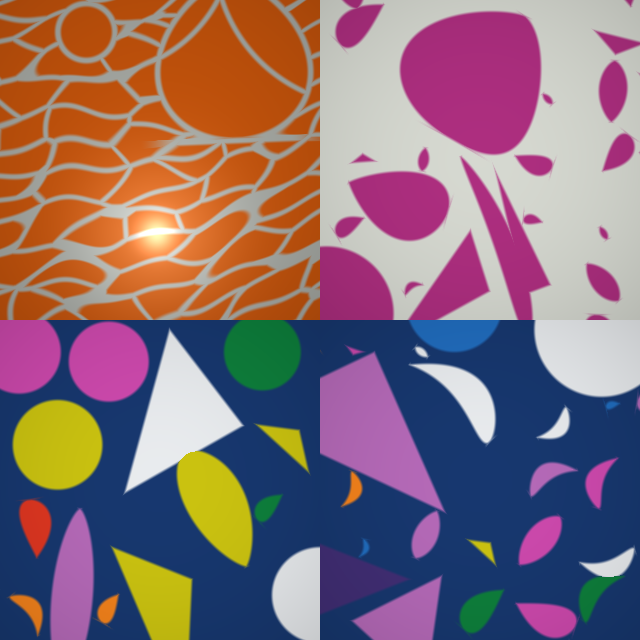
Write a Shadertoy shader that draws this pattern.

```glsl
const vec3 paints[8] = vec3[8](
  vec3(.86, .87, .88), vec3(.75, .72, .06), vec3(.76, .27, .64), vec3(.67, .39, .68),
  vec3(.82, .2, .12), vec3(.9, .48, .1), vec3(.12, .4, .7), vec3(.05, .47, .22));
const vec3 orange = vec3(.71, .3, .04), magenta = vec3(.64, .17, .47);

vec3 hash3(vec2 p) {
  vec3 k = vec3(dot(p, vec2(127.1, 311.7)), dot(p, vec2(269.5, 183.3)), dot(p, vec2(419.2, 371.9)));
  return fract(sin(k) * 43758.5);
}

float disc(vec2 p, float x, float y, float r) { return length(p - vec2(x, y)) - r; }

float edge(vec2 p, vec2 a, vec2 b) {
  vec2 e = normalize(b - a);
  return e.y * (p.x - a.x) - e.x * (p.y - a.y);
}

float triangle(vec2 p, vec2 a, vec2 b, vec2 c) {
  float s = -sign(edge(c, a, b));
  return max(max(s * edge(p, a, b), s * edge(p, b, c)), s * edge(p, c, a));
}

// Bent blade from a to b; taper 0.5 gives a round end, 1.0 a pointed one
float petal(vec2 p, vec2 a, vec2 b, float width, vec2 taper, float bend) {
  float len = length(b - a), x = dot(p - a, b - a) / len;
  float t = clamp(x / len, .002, .998);
  float y = -edge(p, a, b) - 4. * bend * t * (1. - t);
  float h = width * pow(t, taper.x) * pow(1. - t, taper.y);
  float slope = h * (taper.x / t - taper.y / (1. - t)) + sign(y) * 4. * bend * (1. - 2. * t);
  return max((abs(y) - h) / length(vec2(1, slope / len)), max(-x, x - len));
}

// Keeps the nearest shape: colour in rgb, distance in w
void add(inout vec4 near, vec3 colour, float d) {
  if (d < near.w) near = vec4(colour, d);
}

// Large shapes of each panel
vec4 largeShapes(int panel, vec2 p) {
  vec4 n = vec4(0, 0, 0, 1);
  if (panel == 0) {
    add(n, paints[2], min(disc(p, .06, .9, .13), disc(p, .34, .87, .125)));
    add(n, paints[7], disc(p, .82, .9, .12));
    add(n, paints[1], disc(p, .18, .61, .14));
    add(n, paints[0], disc(p, 1., .14, .15));
    add(n, paints[0], triangle(p, vec2(.53, .97), vec2(.76, .67), vec2(.39, .46)));
    add(n, paints[1], petal(p, vec2(.58, .59), vec2(.77, .23), .24, vec2(.6, .8), .01));
    add(n, paints[3], petal(p, vec2(.25, .41), vec2(.2, -.15), .17, vec2(.7), 0.));
    add(n, paints[1], triangle(p, vec2(.35, .29), vec2(.6, .19), vec2(.58, -.25)));
  } else if (panel == 1) {
    add(n, paints[3], triangle(p, vec2(.17, .9), vec2(.39, .4), vec2(-.25, .7)));
    add(n, paints[0], disc(p, .88, .97, .21));
    add(n, paints[6], disc(p, .42, 1.05, .15));
    add(n, vec3(.24, .17, .43), triangle(p, vec2(-.05, .32), vec2(.28, .19), vec2(-.1, .04)));
    add(n, paints[3], triangle(p, vec2(.38, .2), vec2(.1, .06), vec2(.33, -.15)));
    add(n, paints[0], petal(p, vec2(.53, .62), vec2(.28, .86), .13, vec2(.5, 1), -.07));
  } else if (panel == 2) {
    float cuts = min(abs(disc(p, 1.15, 1.15, .48)), abs(disc(p, .3, 1.2, .43)));
    float heart = petal(p, vec2(.74, .57), vec2(.72, 1.06), .52, vec2(.5, .7), 0.);
    add(n, orange, min(max(heart, .008 - cuts), disc(p, .27, .9, .08)));
  } else {
    add(n, magenta, petal(p, vec2(.42, .56), vec2(.64, .95), .47, vec2(.4, .7), .05));
    add(n, magenta, petal(p, vec2(.4, .34), vec2(.09, .43), .27, vec2(.5, .9), .02));
    add(n, magenta, disc(p, .02, .02, .21));
    add(n, magenta, triangle(p, vec2(.47, .28), vec2(.53, .09), vec2(.22, -.08)));
    add(n, magenta, petal(p, vec2(.65, -.04), vec2(.44, .51), .07, vec2(.4, .7), -.03));
    add(n, magenta, triangle(p, vec2(.55, .46), vec2(.72, .11), vec2(.64, .08)));
  }
  return n;
}

// Small shapes, each shrunk to the room left by the large ones
void scatter(inout vec4 near, int panel, vec2 p, float cells) {
  for (int i = 0; i < 9; i++) {
    vec2 id = floor(p * cells) + vec2(i % 3 - 1, i / 3 - 1);
    vec3 place = hash3(id + 17. * float(panel)), look = hash3(id + 41.3 + float(panel));
    vec2 c = (id + .3 + .4 * place.xy) / cells;
    float r = min(mix(.32, .56, place.z) / cells, largeShapes(panel, c).w - .008);
    if (r < .1 / cells) continue;
    vec2 dir = r * sin(6.28 * look.x + vec2(1.57, 0)), a = c - dir, b = c + dir;
    float d = petal(p, a, b, r * 1.3, vec2(.7, .8), 0.);
    if (look.y < .2) d = triangle(p, a, b, c + .7 * vec2(-dir.y, dir.x));
    else if (look.y < .6) d = petal(p, a, b, r * 1.35, vec2(.5, 1), .15 * r);
    else if (look.y < .8) d = petal(p, a, b, r * .9, vec2(.6, .9), .5 * r);
    add(near, panel == 3 ? magenta : paints[int(look.z * 8.)], d);
  }
}

// Slanted splinters: warped, stretched Voronoi cells with gaps
float splinters(vec2 p) {
  vec2 stretch = vec2(4.6, 12), home, homeId;
  p += .035 * sin(p.yx * vec2(9, 7) + vec2(1, 4)) + .012 * sin(p.yx * 23.);
  vec2 u = mat2(.94, -.34, .34, .94) * p * stretch;
  u = (mat2(.94, -.34, .34, .94) * p) * stretch;
  float nearest = 9., border = 9.;
  for (int i = 0; i < 25; i++) {
    vec2 id = floor(u) + vec2(i % 5 - 2, i / 5 - 2), seed = id + hash3(id).xy;
    float d = length(seed - u);
    if (d < nearest) { nearest = d; home = seed; homeId = id; }
  }
  for (int i = 0; i < 25; i++) {
    vec2 id = homeId + vec2(i % 5 - 2, i / 5 - 2), n = id + hash3(id).xy - home;
    if (dot(n, n) > .0001) border = min(border, dot(home + .5 * n - u, n) / length(n * stretch));
  }
  return max(.008 - border, hash3(homeId).z > .55 ? (nearest - .58) / 9. : -1.);
}

void mainImage(out vec4 fragColor, in vec2 fragCoord) {
  vec2 uv = fragCoord / iResolution.xy, tile = step(.5, uv), p = uv * 2. - tile;
  int panel = int(tile.x + 2. * tile.y);
  vec4 near = largeShapes(panel, p);
  vec3 ground = panel == 2 ? vec3(.6, .61, .59) : panel == 3 ? vec3(.79, .8, .77) : vec3(.085, .205, .41);
  if (panel == 2) add(near, orange, max(splinters(p), .018 - near.w));
  else scatter(near, panel, p, panel == 0 ? 4. : 5.);
  float soft = max(.006, 2. / iResolution.y);
  vec3 colour = mix(ground, near.rgb, 1. - smoothstep(-soft, soft, near.w));
  // Uneven light and lamp glare
  colour *= 1.06 - .3 * dot(p - .5, p - .5);
  float lamp = disc(p, .49, .27, 0.);
  if (panel == 2) colour += .2 * exp(-18. * lamp * lamp) + .5 * exp(-350. * lamp * lamp);
  fragColor = vec4(min(colour, 1.), 1);
}
```
